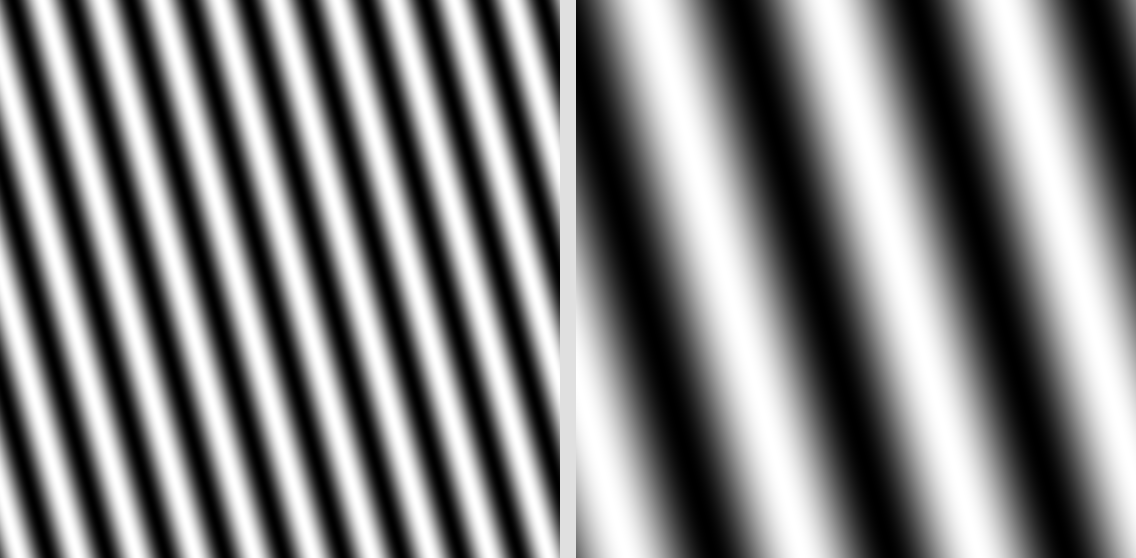
Left, the full canvas; right, a detail of the centre.
A WebGL 2 fragment shader for this pattern:

```glsl
#version 300 es
precision highp float;
// Soft black and white sinusoidal stripes, leaning steeply to the left as they rise.

uniform vec2 u_resolution;
out vec4 fragColor;

const float TAU = 6.2831853;

// Stripe count from the top left corner: 9.52 repeats across, 2.61 down
float stripePhase(vec2 uv) {
    return 9.52 * uv.x - 2.61 * (1.0 - uv.y) - 0.22;
}

void main() {
    vec2 uv = gl_FragCoord.xy / u_resolution;

    // Dark at whole phases, light halfway between them
    float brightness = 0.5 - 0.5 * cos(TAU * stripePhase(uv));

    fragColor = vec4(vec3(brightness), 1.0);
}
```
